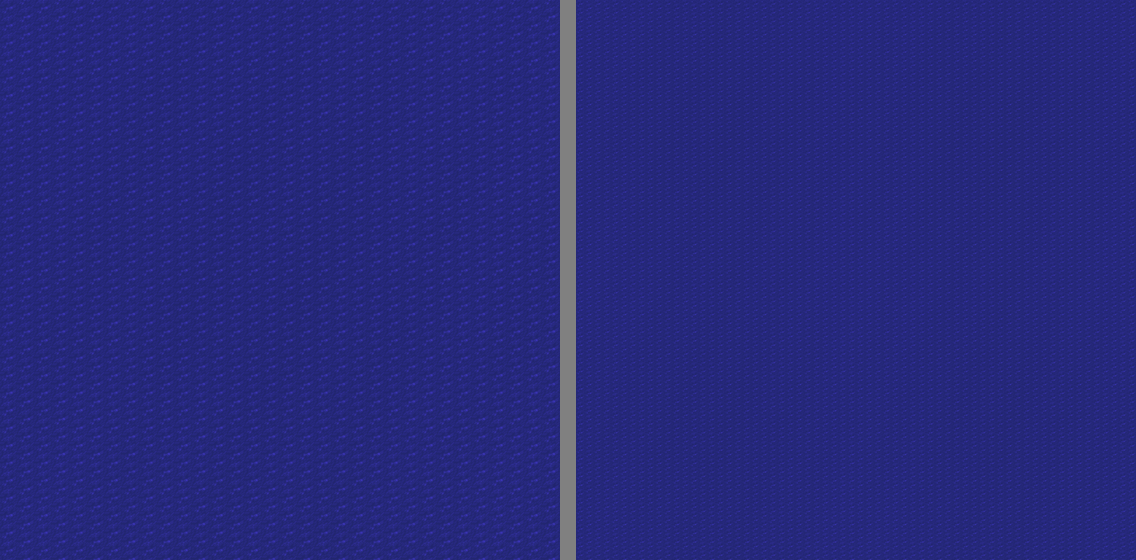
Left: one tile. Right: repeated 2 by 2.
Reproduce this texture procedurally as a Shadertoy shader.

```glsl
// Deep blue twill cloth: slanted rows of thin broken threads with small glints.

const float TAU = 6.2831853;
const vec2 REPEATS = vec2(32.0, 64.0);   // stitches across and down
const float ROW_RISE = 32.0;             // rows climbed over the full width
const vec2 GRAIN_CELLS = vec2(6.0, 4.0); // grain points in one stitch
const float STITCH_TILT = -0.22;         // slope of a stitch against its row
const float STITCH_WIDTH = 0.12;         // in row heights
const float STITCH_GAIN = 0.36;
const float STITCH_GAP = 0.35;           // thread strength between stitches
const float GLINT_RADIUS = 0.0018;       // in canvas units
const float GLINT_GAIN = 0.75;
const float GRAIN_GAIN = 0.26;
const float BASE_LEVEL = -0.02;
const float ROW_CONTRAST = 0.2;          // strong rows alternate with weak ones
const float VARIATION = 0.1;             // difference between stitches
const float SHADE_GAIN = 0.02;           // broad uneven dye

const vec3 SHADOW_BLUE = vec3(0.13, 0.147, 0.435);
const vec3 BRIGHT_BLUE = vec3(0.23, 0.205, 0.72);

vec2 hash22(vec2 p) {
    vec3 q = fract(p.xyx * vec3(0.1031, 0.1030, 0.0973));
    q += dot(q, q.yzx + 33.33);
    return fract((q.xx + q.yz) * q.zy);
}

// Sheared stitch space back to canvas units
vec2 toCanvas(vec2 d) {
    float x = d.x / REPEATS.x;
    return vec2(x, (d.y + ROW_RISE * x) / REPEATS.y);
}

// Cellular noise that wraps within a pair of rows
float grain(vec2 p) {
    vec2 q = p * GRAIN_CELLS;
    vec2 cell = floor(q);
    vec2 period = GRAIN_CELLS * vec2(1.0, 2.0);
    float nearest = 8.0;
    for (int j = -1; j <= 1; j++) {
        for (int i = -1; i <= 1; i++) {
            vec2 neighbour = cell + vec2(i, j);
            vec2 point = neighbour + hash22(mod(neighbour, period) + 7.0);
            nearest = min(nearest, length(point - q));
        }
    }
    return 1.0 - smoothstep(0.05, 0.85, nearest);
}

float glint(vec2 local, vec2 centre) {
    vec2 d = toCanvas(local - centre) / GLINT_RADIUS;
    return exp(-dot(d, d));
}

// Layered whole-number sines
float broadShade(vec2 uv) {
    return 0.6 * cos(TAU * uv.x) + 0.5 * cos(TAU * uv.y)
         + 0.4 * sin(TAU * (5.0 * uv.x - 2.0 * uv.y));
}

void mainImage(out vec4 fragColor, in vec2 fragCoord) {
    vec2 uv = fragCoord / iResolution.xy;

    // Sheared lattice of stitches
    vec2 p = vec2(uv.x * REPEATS.x, uv.y * REPEATS.y - uv.x * ROW_RISE);
    vec2 id = floor(p);
    vec2 local = fract(p) - 0.5;

    // Stitch identity that agrees across the canvas edges
    float row = id.y + floor(id.x * ROW_RISE / REPEATS.x);
    float random = hash22(mod(vec2(id.x, row), REPEATS)).x;
    float isWeak = mod(id.y, 2.0);
    float strength = 1.0 + ROW_CONTRAST * (1.0 - 2.0 * isWeak)
                   + VARIATION * (2.0 * random - 1.0);

    // Slanted thread, fading between stitches
    float ends = smoothstep(0.5, 0.2, abs(local.x));
    float offset = (local.y - STITCH_TILT * local.x * ends) / STITCH_WIDTH;
    float stitch = exp(-offset * offset) * mix(STITCH_GAP, 1.0, ends);

    // Small highlights on and beside the thread, shifted on weak rows
    float shift = 0.16 * isWeak;
    float glints = glint(local, vec2(0.16 - shift, -0.02))
                 + 0.7 * glint(local, vec2(-0.2 + shift, -0.2))
                 + 0.5 * glint(local, vec2(-0.12 - shift, 0.2));

    float fibre = grain(p);
    float level = BASE_LEVEL + GRAIN_GAIN * fibre
                + strength * STITCH_GAIN * stitch * (0.25 + 0.75 * fibre)
                + strength * GLINT_GAIN * glints
                + SHADE_GAIN * broadShade(uv);

    fragColor = vec4(mix(SHADOW_BLUE, BRIGHT_BLUE, clamp(level, 0.0, 1.0)), 1.0);
}
```
